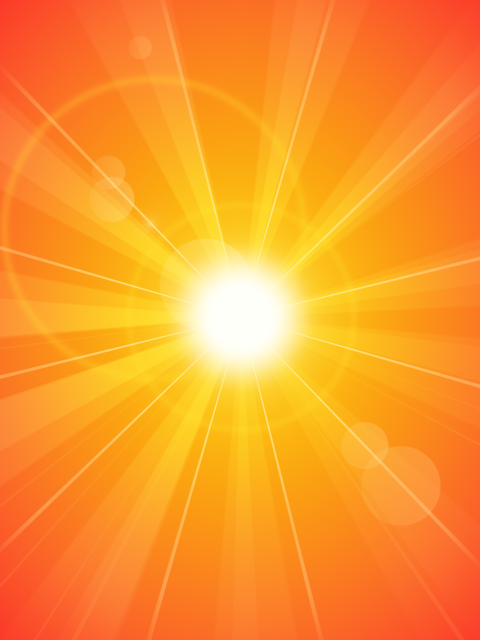
This background is drawn by a WebGL 2 fragment shader. Its source:

```glsl
#version 300 es
precision highp float;
// A white-hot sun bursting over an amber to red sky, with lens-flare discs.
// Beams and needle rays are angular bands around the sun; halos and discs
// are circle distances. Lengths are in canvas widths, angles in degrees.

#define SUN vec2(0.503, 0.672)
#define CORE_RADIUS 0.165
#define GLOW_RADIUS 0.20
#define BEAM_ALPHA 0.27
#define RAY_STEP 30.0
#define RAY_OFFSET 13.9
#define RAY_HALF_WIDTH 0.40
#define STREAKS 12

uniform vec2 u_resolution;
out vec4 outColor;

const vec3 WHITE  = vec3(1.0, 1.0, 0.98);
const vec3 CREAM  = vec3(1.0, 0.95, 0.66);
const vec3 YELLOW = vec3(1.0, 0.91, 0.20);
const vec3 PEACH  = vec3(1.0, 0.72, 0.40);

// Outer centre and half width, then inner centre and half width.
const vec4 BEAMS[11] = vec4[11](
    vec4(110.5, 8.0, 107.5, 3.5), vec4(76.0, 8.0, 77.5, 2.5),
    vec4(46.0, 8.0, 45.0, 4.0),   vec4(10.5, 7.7, 12.0, 4.0),
    vec4(-15.0, 10.0, -11.0, 4.0), vec4(-51.0, 10.0, -50.0, 4.0),
    vec4(-87.5, 7.3, -89.3, 2.3), vec4(-119.0, 8.0, -115.7, 4.0),
    vec4(-153.0, 8.0, -156.0, 5.0), vec4(177.0, 8.0, 180.0, 4.5),
    vec4(144.5, 7.5, 143.0, 4.0));

// Centre, radius and opacity of each lens disc.
const vec4 DISCS[6] = vec4[6](
    vec4(0.292, 1.234, 0.024, 0.36), vec4(0.226, 0.974, 0.035, 0.30),
    vec4(0.233, 0.918, 0.047, 0.34), vec4(0.429, 0.740, 0.096, 0.36),
    vec4(0.760, 0.405, 0.049, 0.30), vec4(0.835, 0.321, 0.083, 0.34));

float hash(float n) { return fract(sin(n * 127.1) * 4375.85); }

// Smooth-edged angular band, safe across the wrap at 180 degrees.
float band(float angle, float centre, float halfWidth, float blur) {
    float d = abs(mod(angle - centre + 180.0, 360.0) - 180.0) - halfWidth;
    return 1.0 - smoothstep(-blur, blur, d);
}

float ring(vec2 p, vec2 centre, float radius, float width) {
    float d = (length(p - centre) - radius) / width;
    return exp(-d * d);
}

vec3 sky(vec2 q) {
    float d = length(q * vec2(1.0, 0.82));
    float green = 0.81 - 0.45 * d - 0.46 * d * d;
    return vec3(0.985, max(green, 0.18), mix(0.05, 0.16, smoothstep(0.2, 0.65, d)));
}

void main() {
    vec2 p = gl_FragCoord.xy / u_resolution.x;
    float px = 1.0 / u_resolution.x;
    vec2 q = p - SUN;
    float r = length(q);
    float angle = degrees(atan(q.y, q.x));
    float blur = degrees(0.8 * px / max(r, 0.02));
    vec3 lightTint = mix(YELLOW, PEACH, smoothstep(0.22, 0.62, r));

    vec3 col = sky(q);
    col = mix(col, YELLOW, 0.55 * exp(-r * r / (GLOW_RADIUS * GLOW_RADIUS)));

    // Broad beams with brighter cores, dimmer toward the lower right
    float reach = mix(1.25, 0.62, smoothstep(0.15, 0.6, r))
                * (1.0 - 0.8 * smoothstep(0.56, 0.80, r));
    for (int i = 0; i < 11; i++) {
        vec4 b = BEAMS[i];
        float dim = 1.0 - 0.5 * max(0.0, cos(radians(b.x + 35.0)));
        float light = band(angle, b.x, b.y, blur + 0.3)
                    + 0.85 * band(angle, b.z, b.w, blur + 0.1);
        col = mix(col, lightTint, min(0.8, BEAM_ALPHA * dim * reach * light));
    }

    // Faint scattered streaks
    for (int i = 0; i < STREAKS; i++) {
        float k = float(i);
        float streak = band(angle, 360.0 * hash(k + 1.0), 0.1 + 0.3 * hash(k + 40.0), blur);
        col = mix(col, lightTint, 0.13 * streak);
    }

    // Halo rings
    col = mix(col, YELLOW, 0.20 * ring(p, SUN, 0.234, 0.009));
    col = mix(col, YELLOW, 0.22 * ring(p, vec2(0.321, 0.856), 0.312, 0.010));

    // Lens discs, brighter on the right
    for (int i = 0; i < 6; i++) {
        vec4 d = DISCS[i];
        vec2 e = p - d.xy;
        float inside = 1.0 - smoothstep(-px, px, length(e) - d.z);
        float shade = 0.75 + 0.3 * e.x / d.z;
        col = mix(col, mix(CREAM, PEACH, smoothstep(0.2, 0.6, r)), inside * shade * d.w);
    }

    // Small glint
    col = mix(col, CREAM, 0.5 * exp(-length(p - vec2(0.312, 0.866)) / 0.012));

    // Evenly spaced needle rays
    float rayAngle = mod(angle - RAY_OFFSET + 0.5 * RAY_STEP, RAY_STEP) - 0.5 * RAY_STEP;
    float needle = band(rayAngle, 0.0, RAY_HALF_WIDTH, blur);
    float rayAlpha = mix(0.75, 0.45, smoothstep(0.15, 0.5, r)) * (1.0 - smoothstep(0.55, 0.76, r));
    col = mix(col, mix(CREAM, vec3(1.0, 0.80, 0.50), smoothstep(0.2, 0.6, r)), needle * rayAlpha);

    // White core
    col = mix(col, CREAM, 0.6 * exp(-pow(r / 0.14, 3.0)));
    col = mix(col, WHITE, 1.0 - smoothstep(0.055, CORE_RADIUS, r));

    outColor = vec4(col, 1.0);
}
```
